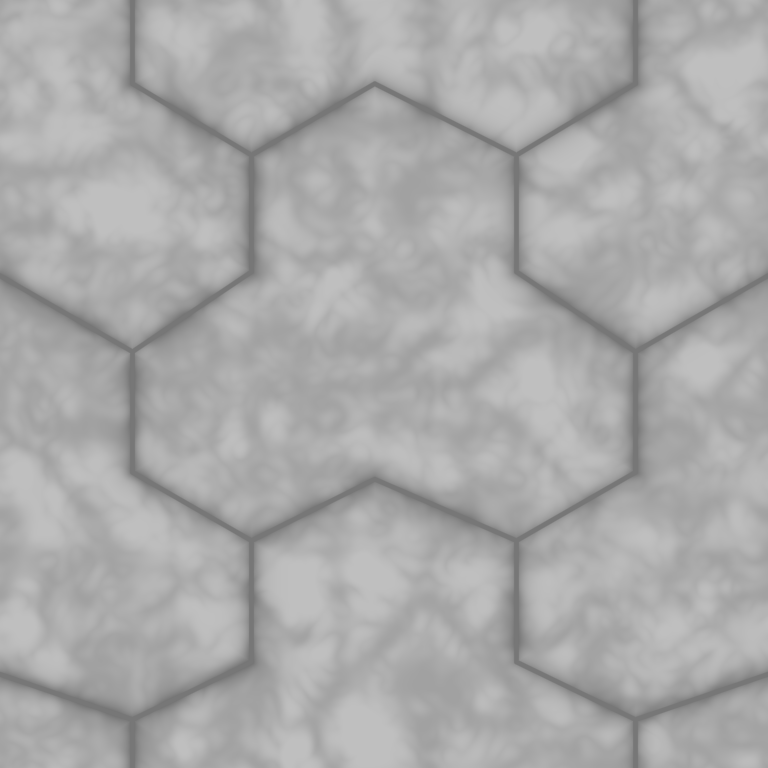
A three.js fragment shader for this pattern:

```glsl
#define JOINT_X 0.1725
#define SHOULDER_X 0.3275
#define APEX_SHIFT 0.012
#define LINE_HALF 0.0031
#define LINE_SOFT 0.0011
#define SHADE_REACH 0.011
#define SHADE_DEPTH 0.23
#define BLOB_COUNT 9.0
#define STONE_LIGHT 0.75
#define STONE_DARK 0.63
#define JOINT_TONE 0.465

varying vec2 vUv;

// Heights of the four zigzag courses, top to bottom
const vec4 shoulderY = vec4(0.891, 0.646, 0.385, 0.138);
const vec4 jointY = vec4(0.798, 0.542, 0.296, 0.063);
const vec4 apexY = vec4(0.891, 0.641, 0.376, 0.122);

vec2 hash2(vec2 p) {
  vec3 h = fract(p.xyx * vec3(0.1031, 0.1030, 0.0973));
  h += dot(h, h.yzx + 33.33);
  return fract((h.xx + h.yz) * h.zy);
}

float cornerSlope(vec2 cell, vec2 offset, vec2 local, float period) {
  vec2 gradient = hash2(mod(cell + offset, period) + period * 3.7) * 2.0 - 1.0;
  return dot(gradient, local - offset);
}

// Gradient noise that wraps on the unit square
float tileNoise(vec2 p, float period) {
  p *= period;
  vec2 cell = floor(p);
  vec2 f = p - cell;
  vec2 u = f * f * f * (f * (f * 6.0 - 15.0) + 10.0);
  float low = mix(cornerSlope(cell, vec2(0.0, 0.0), f, period),
                  cornerSlope(cell, vec2(1.0, 0.0), f, period), u.x);
  float high = mix(cornerSlope(cell, vec2(0.0, 1.0), f, period),
                   cornerSlope(cell, vec2(1.0, 1.0), f, period), u.x);
  return mix(low, high, u.y);
}

// Rounded pale blobs parted by soft dark creases
float stoneTone(vec2 p) {
  p += 0.02 * vec2(tileNoise(p, 8.0), tileNoise(p + 0.37, 8.0));
  float billow = 0.25 * tileNoise(p, 5.0);
  float period = BLOB_COUNT;
  float weight = 1.0;
  for (int i = 0; i < 3; i++) {
    float n = tileNoise(p, period);
    billow += weight * sqrt(n * n + 0.002);
    period *= 2.0;
    weight *= 0.5;
  }
  return mix(STONE_DARK, STONE_LIGHT, smoothstep(0.0, 0.5, billow));
}

float segmentDistance(vec2 p, vec2 a, vec2 b) {
  vec2 ab = b - a;
  return length(p - a - ab * clamp(dot(p - a, ab) / dot(ab, ab), 0.0, 1.0));
}

// Distance to the outlines of three-lobed pavers, two across and two down
float jointDistance(vec2 p) {
  vec4 nextShoulderY = shoulderY.yzwx;
  float d = 1.0;
  for (int i = 0; i < 4; i++) {
    float even = 1.0 - mod(float(i), 2.0);
    vec2 q = fract(p - vec2(0.5 * even, jointY[i]) + 0.5) - 0.5;
    vec2 mirrored = vec2(abs(q.x), q.y);
    vec2 joint = vec2(JOINT_X, 0.0);
    vec2 shoulder = vec2(SHOULDER_X, shoulderY[i] - jointY[i]);
    vec2 foot = vec2(JOINT_X, -fract(jointY[i] - nextShoulderY[i]));
    vec2 apex = vec2(-APEX_SHIFT * even, apexY[i] - jointY[i]);
    d = min(d, segmentDistance(mirrored, joint, shoulder));
    d = min(d, segmentDistance(mirrored, joint, foot));
    d = min(d, segmentDistance(q, joint, apex));
    d = min(d, segmentDistance(q, -joint, apex));
  }
  return d;
}

void main() {
  float d = jointDistance(vUv);
  // Soft dark rim, then the narrow joint itself
  float tone = stoneTone(vUv) - SHADE_DEPTH * exp(-d / SHADE_REACH);
  float line = 1.0 - smoothstep(LINE_HALF - LINE_SOFT, LINE_HALF + LINE_SOFT, d);
  gl_FragColor = vec4(vec3(mix(tone, JOINT_TONE, line)), 1.0);
}
```
